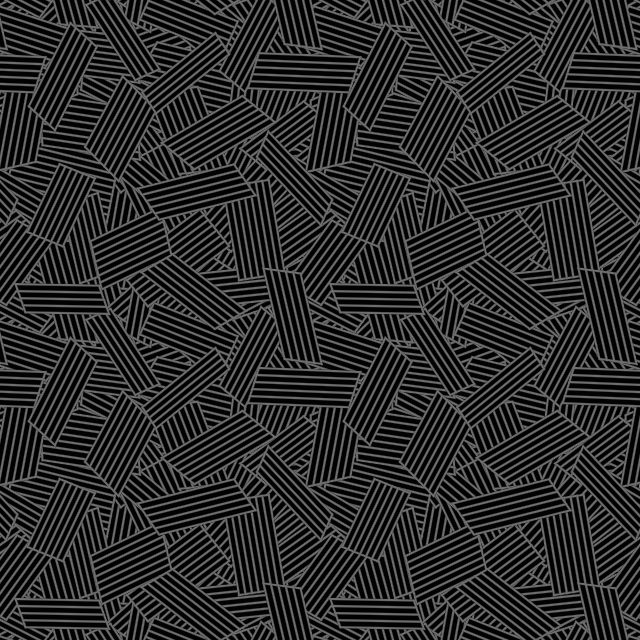
A Shadertoy shader for this pattern:

```glsl
// Overlapping patches of parallel grey lines on black, woven at random angles.
// Patches sit on a jittered 6 by 6 grid that repeats; two layers are painted
// in order, wide patches below and narrower ones on top.

const float TILE = 0.492;        // repeat length of the whole pattern
const float GRID = 6.0;          // patches per repeat and axis (even)
const float LINE = 0.0035;       // line thickness

vec4 hash4(vec3 p) {
    vec4 q = fract(p.xyzx * vec4(0.1031, 0.1030, 0.0973, 0.1099));
    q += dot(q, q.wzxy + 33.33);
    return fract((q.xxyz + q.yzzw) * q.zywx);
}

// Smooth coverage of the region where the signed distance is negative
float cover(float dist) {
    return clamp(0.5 - dist * iResolution.y / 1.2, 0.0, 1.0);
}

// Line ink at height y for parallel lines, shifted by a number of periods
float stripes(float y, float period, float shift) {
    float s = fract(y / period + shift + 0.5) - 0.5;
    return cover(abs(s) * period - LINE * 0.5);
}

// Paints one patch over the ink already present
float paintPatch(float ink, vec2 uv, vec2 cell, float layer) {
    float size = TILE / GRID;
    vec2 id = mod(cell, GRID);
    vec4 h = hash4(vec3(id + 3.0, layer * 17.0 + 5.0));
    vec4 k = hash4(vec3(id + 41.0, layer * 29.0 + 11.0));

    // Local frame: x runs along the lines; neighbours differ in angle
    vec2 p = uv - (cell + 0.5 + (h.xy - 0.5) * 0.7) * size;
    float turn = dot(id, vec2(0.37, 0.62)) + 0.4 * h.z + 0.45 * layer;
    float angle = 3.14159 * turn;
    float c = cos(angle), s = sin(angle);
    p = mat2(c, -s, s, c) * p;

    // Whole number of line gaps, so that the long sides end on a line
    float period = mix(0.0098, 0.0113, h.w);
    float gaps = layer < 0.5 ? 10.0 : 4.0 + floor(k.x * 3.6);
    float halfWidth = 0.5 * gaps * period;
    float halfLength = layer < 0.5 ? 0.082 : mix(0.058, 0.08, k.y);

    // Slanted ends
    float skew = (k.z - 0.5) * 0.9;
    float ends = (abs(p.x + skew * p.y) - halfLength) / sqrt(1.0 + skew * skew);
    float shape = max(ends, abs(p.y) - halfWidth) - LINE * 0.5;

    float lines = stripes(p.y, period, gaps * 0.5);
    lines = max(lines, cover(abs(ends) - LINE * 0.5));
    return mix(ink, lines, cover(shape));
}

void mainImage(out vec4 fragColor, in vec2 fragCoord) {
    vec2 uv = fragCoord / iResolution.y;
    vec2 g = floor(uv * GRID / TILE);

    // Diagonal lines show through any remaining gap
    float ink = stripes(dot(uv, vec2(0.8, 0.6)), 0.0105, 0.0);

    // Four interleaved cell sets per layer give a fixed painting order
    for (int layer = 0; layer < 2; layer++)
    for (int phase = 0; phase < 4; phase++) {
        vec2 parity = vec2(phase & 1, ((phase >> 1) ^ phase) & 1);
        vec2 base = floor((g - parity) * 0.5);
        for (int j = -1; j <= 1; j++)
        for (int i = -1; i <= 1; i++) {
            vec2 cell = parity + 2.0 * (base + vec2(i, j));
            ink = paintPatch(ink, uv, cell, float(layer));
        }
    }

    vec3 black = vec3(0.008), grey = vec3(0.43);
    fragColor = vec4(mix(black, grey, ink), 1.0);
}
```
